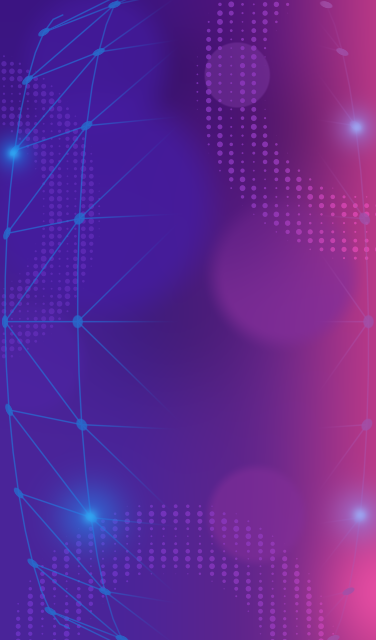
This background is drawn by a Shadertoy shader. Its source:

```glsl
// Violet to pink backdrop with soft discs, halftone dot rings and a wire globe.
// The scene is 4.5 wide and 7.68 tall, measured down from the top left;
// globe nodes come from sphere latitudes, dots from repeated grid cells.

float hash(vec2 p) {
    return fract(sin(dot(p, vec2(127.1, 311.7))) * 43758.5453);
}

float disc(vec2 p, vec2 centre, float radius, float blur) {
    return 1.0 - smoothstep(radius - blur, radius + blur, length(p - centre));
}

float glow(vec2 p, vec2 centre, float size) {
    vec2 d = (p - centre) / size;
    return exp(-dot(d, d));
}

float segment(vec2 p, vec2 a, vec2 b) {
    vec2 ab = b - a;
    float t = clamp(dot(p - a, ab) / dot(ab, ab), 0.0, 1.0);
    return length(p - a - ab * t);
}

// Globe node on one meridian; step counts 18 degrees away from the equator
vec2 node(int meridian, float step18) {
    float s = sin(radians(18.0 * step18)), c = cos(radians(18.0 * step18));
    vec2 q = vec2(2.25, 4.2 * s);
    if (meridian == 0) q = vec2(0.79 - 0.73 * c + 0.04 * s, 3.4 * s + 0.28 * s * s * s);
    if (meridian == 1) q = vec2(1.63 - 0.70 * c + 0.045 * s, 4.0 * s);
    if (meridian == 3) q = vec2(3.74 + 0.67 * c + 0.045 * s, 4.0 * s);
    if (meridian == 4) q.x = 3.5;
    return q + vec2(0.0, 3.86);
}

// Dot flattened toward the globe's rim
float knot(vec2 p, vec2 centre, float aa) {
    vec2 radial = centre - vec2(2.67, 3.86);
    vec2 rim = radial / vec2(2.9, 4.0);
    float squash = max(0.48, sqrt(max(0.0, 1.0 - dot(rim, rim))));
    vec2 n = normalize(radial), d = p - centre;
    float r = length(vec2(dot(d, n) / squash, dot(d, vec2(-n.y, n.x))));
    return 1.0 - smoothstep(0.077 - aa, 0.077 + aa, r);
}

// Grid dots whose size swells in two lanes around an elliptical ring
float dotRing(vec2 p, vec2 centre, float stretch, float radius, float halfWidth, vec2 cell, float aa) {
    vec2 id = floor(p / cell);
    vec2 mid = (id + 0.5) * cell;
    float r = (length((mid - centre) / vec2(1.0, stretch)) - radius) / halfWidth;
    float lanes = 0.65 + 0.35 * cos(6.28 * (r - 0.55));
    float size = 0.036 * lanes * (1.0 - smoothstep(0.65, 1.1, abs(r)));
    size *= 0.85 + 0.15 * hash(id);
    float visible = smoothstep(0.003, 0.012, size);
    return visible * (1.0 - smoothstep(size - 0.6 * aa, size + 0.6 * aa, length(p - mid)));
}

void mainImage(out vec4 fragColor, in vec2 fragCoord) {
    vec2 uv = fragCoord / iResolution.xy;
    vec2 p = vec2(uv.x, 1.0 - uv.y) * vec2(4.5, 7.68);
    float aa = 4.5 / iResolution.x;

    // Background gradient
    vec3 col = mix(vec3(0.23, 0.08, 0.51), vec3(0.29, 0.14, 0.60), smoothstep(0.0, 5.5, p.y));
    vec3 plum = mix(vec3(0.31, 0.08, 0.48), vec3(0.36, 0.14, 0.55), smoothstep(1.0, 5.0, p.y));
    col = mix(col, plum, smoothstep(1.3, 3.0, p.x));
    col = mix(col, vec3(0.76, 0.23, 0.53), pow(smoothstep(2.5, 4.9, p.x), 1.25));
    col *= 1.0 - 0.14 * glow(p, vec2(2.1, 3.9), 1.0) - 0.12 * glow(p, vec2(2.1, 0.9), 0.6);
    col *= 1.0 - 0.12 * glow(p, vec2(3.4, 1.6), 0.8);

    // Soft discs
    vec3 indigo = vec3(0.27, 0.11, 0.63), orchid = vec3(0.51, 0.18, 0.60);
    col = mix(col, indigo, 0.65 * disc(p, vec2(1.15, 0.75), 0.82, 0.22));
    col = mix(col, indigo, 0.75 * disc(p, vec2(1.20, 2.45), 1.30, 0.28));
    col = mix(col, vec3(0.31, 0.14, 0.66), 0.45 * disc(p, vec2(0.35, 4.30), 0.65, 0.12));
    col = mix(col, orchid, disc(p, vec2(3.40, 3.27), 0.85, 0.15) * mix(0.25, 0.75, smoothstep(2.4, 3.8, p.y)));
    col = mix(col, orchid, 0.60 * disc(p, vec2(3.07, 6.18), 0.57, 0.08));
    col = mix(col, vec3(0.50, 0.23, 0.65), 0.45 * disc(p, vec2(2.84, 0.90), 0.39, 0.015));
    col = mix(col, vec3(0.92, 0.31, 0.65), 0.85 * glow(p, vec2(4.6, 7.10), 0.65));

    // Halftone rings
    float dots = 0.65 * dotRing(p, vec2(-0.4, 2.5), 1.2, 1.25, 0.40, vec2(0.095, 0.09), aa);
    dots = max(dots, dotRing(p, vec2(4.5, 1.0), 1.0, 1.75, 0.46, vec2(0.135, 0.105), aa));
    dots = max(dots, dotRing(p, vec2(2.05, 8.0), 1.0, 1.55, 0.50, vec2(0.145, 0.09), aa));
    vec3 dotColor = mix(vec3(0.43, 0.20, 0.78), vec3(0.56, 0.22, 0.74), smoothstep(1.0, 3.2, p.x));
    dotColor = mix(dotColor, vec3(0.88, 0.28, 0.70), smoothstep(3.0, 4.4, p.x));
    col = mix(col, dotColor, 0.8 * dots);

    // Globe wires and nodes, mirrored about the equator
    float wire = 9.0, knots = 0.0;
    for (int k = 0; k < 3; k++) {
        int m = k == 2 ? 3 : k;
        for (int i = 0; i < 10; i++) {
            float side = i < 5 ? 1.0 : -1.0;
            float lat = float(i % 5);
            vec2 a = node(m, side * lat);
            vec2 bend = node(m, side * (lat + 0.5));
            vec2 next = node(m, side * (lat + 1.0));
            wire = min(wire, min(segment(p, a, bend), segment(p, bend, next)));
            wire = min(wire, segment(p, a, node(m + 1, side * lat)));
            wire = min(wire, segment(p, a, node(m + 1, side * (lat + 1.0))));
            knots = max(knots, knot(p, a, aa));
        }
    }
    bool leftSide = p.x < 2.8;
    float fade = leftSide ? 0.65 * (1.0 - smoothstep(0.9, 2.2, p.x)) : 0.40 * smoothstep(3.75, 4.4, p.x);
    vec3 wireColor = leftSide ? vec3(0.13, 0.47, 0.86) : vec3(0.66, 0.35, 0.72);
    vec3 knotColor = leftSide ? vec3(0.15, 0.42, 0.80) : vec3(0.63, 0.31, 0.66);
    col = mix(col, wireColor, fade * (1.0 - smoothstep(0.0, 0.005 + aa, wire)));
    col = mix(col, knotColor, 0.8 * knots * (leftSide ? 1.0 - smoothstep(1.5, 1.9, p.x) : smoothstep(3.7, 3.9, p.x)));

    // Glowing nodes: a wide halo with a small bright core
    col = mix(col, vec3(0.16, 0.48, 0.90), 0.65 * glow(p, vec2(1.08, 6.20), 0.40));
    col = mix(col, vec3(0.10, 0.50, 0.92), 0.60 * glow(p, vec2(0.16, 1.84), 0.20));
    col = mix(col, vec3(0.58, 0.48, 0.86), 0.65 * max(glow(p, vec2(4.27, 1.53), 0.24), glow(p, vec2(4.31, 6.18), 0.32)));
    col = mix(col, vec3(0.20, 0.68, 0.96), 0.8 * max(glow(p, vec2(1.08, 6.20), 0.09), glow(p, vec2(0.16, 1.84), 0.07)));
    col = mix(col, vec3(0.62, 0.68, 0.97), 0.8 * max(glow(p, vec2(4.27, 1.53), 0.08), glow(p, vec2(4.31, 6.18), 0.09)));

    fragColor = vec4(col, 1.0);
}
```
